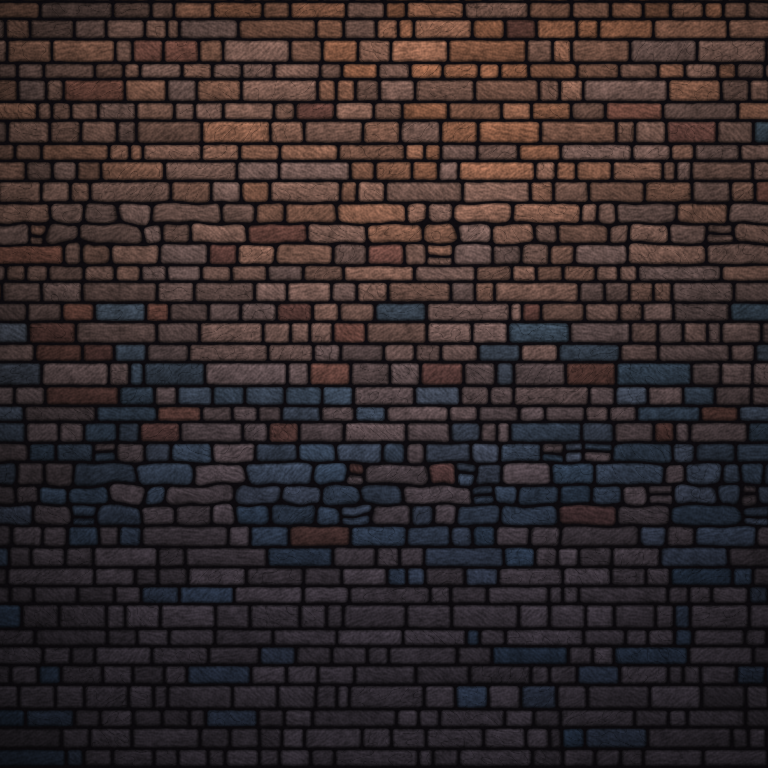
This texture is drawn by a three.js fragment shader. Its source:

```glsl
varying vec2 vUv;

float hash(vec2 p) {
  vec3 q = fract(p.xyx * 0.1031);
  q += dot(q, q.yzx + 33.33);
  return fract((q.x + q.y) * q.z);
}

float cornerSlope(vec2 cell, vec2 offset) {
  float angle = 6.2832 * hash(cell);
  return dot(vec2(cos(angle), sin(angle)), offset);
}

float gradientNoise(vec2 p) {
  vec2 i = floor(p), f = fract(p);
  vec2 u = f * f * f * (f * (f * 6.0 - 15.0) + 10.0);
  vec2 e = vec2(1.0, 0.0);
  float low = mix(cornerSlope(i, f), cornerSlope(i + e.xy, f - e.xy), u.x);
  float high = mix(cornerSlope(i + e.yx, f - e.yx), cornerSlope(i + e.xx, f - e.xx), u.x);
  return mix(low, high, u.y);
}

float bump(float x, float center, float sharpness) {
  return exp(-sharpness * (x - center) * (x - center));
}

// Two bands of rough, tumbled stones
float roughness(vec2 p) {
  float band = bump(p.y, 0.70, 900.0) + bump(p.y, 0.355, 350.0);
  return band * clamp(0.65 + 1.2 * gradientNoise(p * vec2(6.0, 9.0)), 0.0, 1.0);
}

float jointAt(float i, float seed, float jitter) {
  return i + jitter * (hash(vec2(i + 40.0, seed)) - 0.5);
}

// Uneven cell around x: lower joint, upper joint, index
vec3 spanAt(float x, float seed, float jitter) {
  float i = floor(x);
  if (x < jointAt(i, seed, jitter)) i -= 1.0;
  else if (x >= jointAt(i + 1.0, seed, jitter)) i += 1.0;
  return vec3(jointAt(i, seed, jitter), jointAt(i + 1.0, seed, jitter), i);
}

float roundedBox(vec2 p, vec2 halfSize, float radius) {
  vec2 q = abs(p) - halfSize + radius;
  return length(max(q, 0.0)) + min(max(q.x, q.y), 0.0) - radius;
}

void main() {
  vec2 warp = vec2(gradientNoise(vUv * 28.0), gradientNoise(vUv * 28.0 + 17.3));
  vec2 p = vUv + (0.0008 + 0.008 * roughness(vUv)) * warp;

  // Courses and bricks
  vec3 row = spanAt(p.y * 38.0, 3.0, 0.24);
  float shift = hash(vec2(row.z, 8.0));
  float x = p.x * 13.0 + shift;
  vec3 column = spanAt(x, row.z + 60.0, 0.55);
  vec2 id = vec2(column.z * 2.0, row.z * 2.0) + 7.0;

  // Split some bricks across, and a few short rough ones into two small stones
  if (hash(id + 0.37) < 0.5) {
    float cut = mix(column.x, column.y, 0.34 + 0.32 * hash(id + 5.1));
    if (x < cut) column.y = cut;
    else { column.x = cut; id.x += 1.0; }
  }
  vec2 center = 0.5 * vec2((column.x + column.y - 2.0 * shift) / 13.0, (row.x + row.y) / 38.0);
  float rough = roughness(center);
  if (column.y - column.x < 0.5 && hash(id + 9.7) < 0.5 * rough) {
    float cut = mix(row.x, row.y, 0.4 + 0.2 * hash(id + 2.3));
    if (p.y * 38.0 < cut) row.y = cut;
    else { row.x = cut; id.y += 1.0; }
    center.y = 0.5 * (row.x + row.y) / 38.0;
  }
  vec2 halfSize = 0.5 * vec2((column.y - column.x) / 13.0, (row.y - row.x) / 38.0);
  vec2 q = p - center;

  // Worn outline
  float radius = min(0.0035 + 0.002 * hash(id + 1.9) + 0.004 * rough, 0.6 * min(halfSize.x, halfSize.y));
  float d = roundedBox(q, halfSize - 0.0014, radius) + 0.0008 * gradientNoise(p * 95.0);
  float mask = 1.0 - smoothstep(-0.0012, 0.0008, d);

  // Stone colours: brown above, blue lower down, dark red at the left
  float pick = hash(id + 13.1);
  float tone = hash(id + 21.7);
  float y = center.y;
  float warmth = smoothstep(0.3, 0.98, y) * (1.0 - 0.7 * abs(center.x - 0.58));
  vec3 stone = mix(vec3(0.38, 0.325, 0.325), vec3(0.53, 0.365, 0.28), clamp(warmth * (0.2 + tone), 0.0, 1.0));
  float blueChance = 0.5 * bump(y, 0.39, 55.0) + 0.16 * (1.0 - y) * (1.0 - y);
  float redChance = 0.03 + 0.5 * bump(y, 0.59, 90.0) * bump(center.x, 0.0, 9.0);
  if (pick < blueChance) stone = mix(vec3(0.235, 0.295, 0.35), vec3(0.30, 0.325, 0.37), tone);
  else if (pick > 1.0 - redChance) stone = mix(vec3(0.36, 0.25, 0.235), vec3(0.42, 0.285, 0.245), tone);
  stone *= mix(vec3(0.90, 0.95, 1.10), vec3(1.03, 0.99, 0.96), smoothstep(0.1, 0.75, y));
  stone *= 0.84 + 0.3 * hash(id + 31.9);

  // Chiselled grain and hairline cracks, turned differently on each brick
  float turn = 1.6 * (hash(id + 17.3) - 0.5);
  vec2 g = mat2(cos(turn), sin(turn), -sin(turn), cos(turn)) * q + id * 0.37;
  float ripple = gradientNoise(g * vec2(110.0, 290.0));
  float grit = gradientNoise(p * 330.0);
  float blotch = gradientNoise(p * 48.0);
  float crack = 1.0 - smoothstep(0.0, 0.05, abs(gradientNoise(g * vec2(42.0, 70.0))));
  crack *= step(0.6, hash(id + 27.1));
  stone *= 1.0 + 0.32 * ripple + 0.2 * grit + 0.2 * blotch - 0.2 * crack;

  // Rounded faces lit from above
  float rise = q.y / halfSize.y;
  float face = 0.5 + 0.5 * smoothstep(0.0, 0.0045, -d);
  face *= 1.0 + 0.13 * rise + 0.2 * smoothstep(0.45, 0.85, rise);

  // Light falls off downward and to the sides
  float side = vUv.x - 0.54;
  float light = mix(0.46, 1.0, smoothstep(-0.05, 0.8, vUv.y)) * (1.0 - 1.4 * side * side);
  light *= 1.0 - 0.2 * smoothstep(0.93, 1.0, vUv.y);
  vec3 mortar = vec3(0.055, 0.045, 0.06) * (0.5 + 0.5 * light) * (1.0 + 0.3 * grit);
  gl_FragColor = vec4(mix(mortar, stone * face * light, mask), 1.0);
}
```
